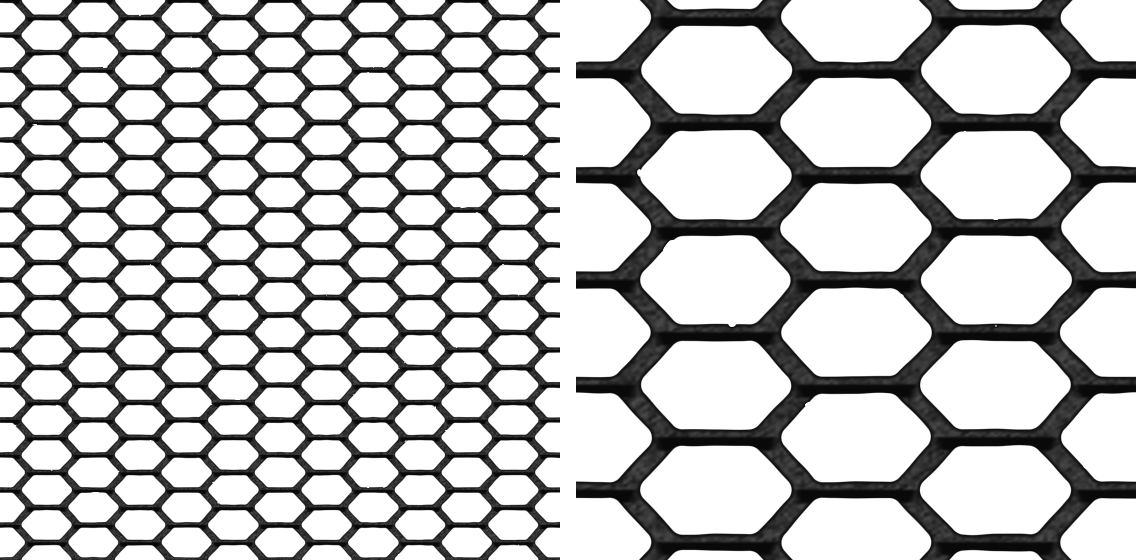
Left: the whole. Right: its middle third, enlarged.
Reproduce this pattern procedurally as a WebGL 1 fragment shader.

```glsl
precision highp float;

uniform vec2 u_resolution;

// Lengths are in column widths: the canvas is 12 wide and 12 high.
const float COLUMNS = 12.0;
const vec2 PERIOD = vec2(2.0, 0.75);
const vec2 STAGGER = vec2(1.0, 0.375);
const float HOLE_HALF_HEIGHT = 0.317;
const float HOLE_SLANT_OFFSET = 0.4195;
const float HOLE_ROUNDING = 0.094;
const vec2 SLANT_NORMAL = vec2(0.7337, 0.6795);

float hash(vec2 p) {
  vec3 q = fract(vec3(p.xyx) * 0.1031);
  q += dot(q, q.yzx + 33.33);
  return fract((q.x + q.y) * q.z);
}

float valueNoise(vec2 p) {
  vec2 cell = floor(p);
  vec2 f = fract(p);
  f = f * f * (3.0 - 2.0 * f);
  float low = mix(hash(cell), hash(cell + vec2(1.0, 0.0)), f.x);
  float high = mix(hash(cell + vec2(0.0, 1.0)), hash(cell + 1.0), f.x);
  return mix(low, high, f.y);
}

// Offset from the nearest point of the lattice through origin
vec2 latticeOffset(vec2 p, vec2 origin) {
  return (fract((p - origin) / PERIOD + 0.5) - 0.5) * PERIOD;
}

float segmentDistance(vec2 p, vec2 a, vec2 b) {
  vec2 ab = b - a;
  float t = clamp(dot(p - a, ab) / dot(ab, ab), 0.0, 1.0);
  return length(p - a - ab * t);
}

// Signed distance to a flat-topped hexagon with rounded corners
float holeDistance(vec2 p, float halfHeight, float slantOffset, float rounding) {
  p = abs(p);
  float h = halfHeight - rounding;
  float s = slantOffset - rounding;
  vec2 tip = vec2(s / SLANT_NORMAL.x, 0.0);
  vec2 shoulder = vec2((s - SLANT_NORMAL.y * h) / SLANT_NORMAL.x, h);
  float d = min(segmentDistance(p, tip, shoulder),
                segmentDistance(p, shoulder, vec2(0.0, h)));
  float inside = max(p.y - h, dot(p, SLANT_NORMAL) - s);
  return (inside < 0.0 ? -d : d) - rounding;
}

// Dark lower face of a horizontal bar
float barShadow(vec2 p) {
  float ends = 1.0 - smoothstep(0.39, 0.49, abs(p.x) - 0.4 * p.y);
  float lowerFace = 1.0 - smoothstep(-0.012, 0.018, p.y);
  float underside = smoothstep(-0.11, -0.075, p.y);
  return ends * lowerFace * underside;
}

// Fine speckle mixed with slanted brush streaks
float metalGrain(vec2 p) {
  float speckle = valueNoise(p * 34.0);
  vec2 along = vec2(p.x + 0.6 * p.y, p.y - 0.6 * p.x);
  float streaks = valueNoise(along * vec2(11.0, 38.0) + 57.0);
  return 0.55 * speckle + 0.45 * streaks;
}

void main() {
  vec2 p = gl_FragCoord.xy / u_resolution * COLUMNS;
  float pixel = COLUMNS / min(u_resolution.x, u_resolution.y);

  // Two staggered lattices of holes
  vec2 oddHoles = vec2(1.0, 0.0);
  vec2 evenHoles = oddHoles + STAGGER;
  float oddDistance = holeDistance(latticeOffset(p, oddHoles),
      HOLE_HALF_HEIGHT, HOLE_SLANT_OFFSET, HOLE_ROUNDING);
  float evenDistance = holeDistance(latticeOffset(p, evenHoles),
      HOLE_HALF_HEIGHT, HOLE_SLANT_OFFSET, HOLE_ROUNDING);
  float d = min(oddDistance, evenDistance);

  // Slightly uneven cut edges with rare small chips
  d += (valueNoise(p * 6.0) - 0.5) * 0.014;
  d -= 0.025 * smoothstep(0.93, 1.0, valueNoise(p * 9.0 + 19.0));

  // Textured metal, black on bar undersides and along the edges
  vec2 halfRow = vec2(0.0, STAGGER.y);
  float shadow = max(barShadow(latticeOffset(p, oddHoles + halfRow)),
                     barShadow(latticeOffset(p, evenHoles + halfRow)));
  float metal = mix(0.09, 0.31, metalGrain(p));
  metal = mix(0.05, metal, smoothstep(0.0, 0.035, d));
  metal = mix(metal, 0.035, shadow);

  float coverage = smoothstep(-0.8 * pixel, 0.8 * pixel, d);
  gl_FragColor = vec4(vec3(mix(1.0, metal, coverage)), 1.0);
}
```
